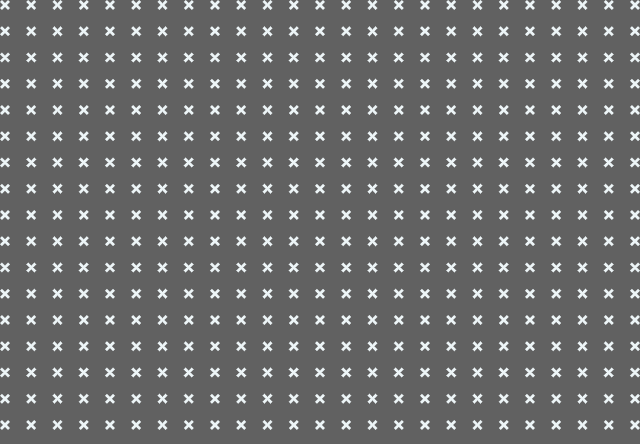
Write a WebGL 1 fragment shader that draws this pattern.

```glsl
precision highp float;
// Small pale diagonal crosses on a flat grey ground, in a square grid.
// Space is scaled to one unit per repeat and folded into a single cell,
// where two mirrored bars are drawn as one box distance.

uniform vec2 u_resolution;

// Signed distance to an axis-aligned box
float boxDistance(vec2 p, vec2 halfSize) {
  vec2 q = abs(p) - halfSize;
  return length(max(q, 0.0)) + min(max(q.x, q.y), 0.0);
}

// Signed distance to a square-ended cross turned by 45 degrees
float crossDistance(vec2 p, float armLength, float halfWidth) {
  vec2 turned = abs(vec2(p.x + p.y, p.x - p.y) * 0.70711);
  vec2 arm = vec2(max(turned.x, turned.y), min(turned.x, turned.y));
  return boxDistance(arm, vec2(armLength, halfWidth));
}

void main() {
  // Grid coordinates measured from the top left, 24.38 repeats across
  float pixel = 24.381 / u_resolution.x;
  vec2 fromTopLeft = vec2(gl_FragCoord.x, u_resolution.y - gl_FragCoord.y);
  vec2 grid = fromTopLeft * pixel;

  // Cell centred on its cross; the first one sits near the corner
  vec2 cell = fract(grid - 0.19 + 0.5) - 0.5;

  // Cross with an edge one pixel soft
  float distanceToCross = crossDistance(cell, 0.217, 0.0524);
  float coverage = clamp(0.5 - distanceToCross / pixel, 0.0, 1.0);

  vec3 ground = vec3(0.38);
  vec3 paleCross = vec3(0.93, 0.96, 0.97);
  gl_FragColor = vec4(mix(ground, paleCross, coverage), 1.0);
}
```
